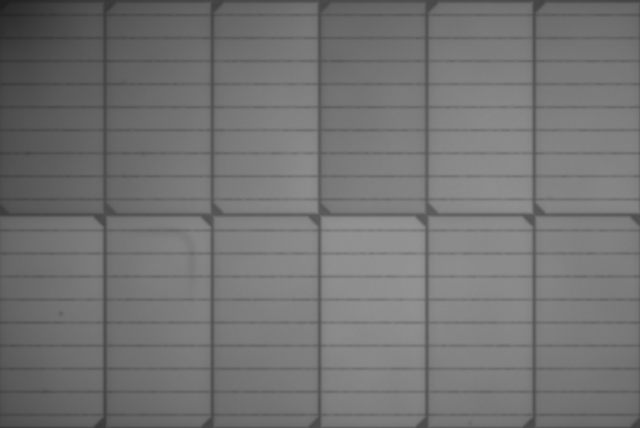
A WebGL 2 fragment shader for this pattern:

```glsl
#version 300 es
precision highp float;

uniform vec2 u_resolution;
out vec4 outColor;

float hash(vec2 p) {
  return fract(sin(dot(p, vec2(127.1, 311.7))) * 43758.5453);
}

float noise(vec2 p) {
  vec2 i = floor(p), f = fract(p);
  f = f * f * (3.0 - 2.0 * f);
  return mix(mix(hash(i), hash(i + vec2(1, 0)), f.x),
             mix(hash(i + vec2(0, 1)), hash(i + vec2(1, 1)), f.x), f.y);
}

float softLine(float d, float width) {
  return exp(-d * d / (width * width));
}

// Box with both corners cut on one side: -1 left, +1 right
float cellDistance(vec2 q, float cutSide) {
  vec2 halfSize = vec2(0.2455, 0.494);
  vec2 box = abs(q) - halfSize;
  float cut = (q.x * cutSide + abs(q.y) - halfSize.x - halfSize.y + 0.05) * 0.7071;
  return max(max(box.x, box.y), cut);
}

// Relative brightness of each cell, lower row first
float cellTone(int column, int row) {
  float tones[12] = float[12](1.08, 1.02, 0.98, 1.04, 1.01, 1.0,
                              0.90, 0.94, 0.98, 0.91, 1.02, 1.03);
  return tones[clamp(row, 0, 1) * 6 + clamp(column, 0, 5)];
}

// Small dark specks and one faint curved stain
float blemishes(vec2 p) {
  float dark = 0.16 * softLine(length(p - vec2(0.285, 0.535)), 0.012);
  for (int i = 0; i < 14; i++) {
    float k = float(i);
    vec2 spot = vec2(hash(vec2(k, 3.0)) * 3.0, hash(vec2(k, 8.0)) * 2.0);
    dark += 0.08 * hash(vec2(k, 5.0)) * softLine(length(p - spot), 0.013);
  }
  vec2 bend = p - vec2(0.80, 0.82);
  float arc = length(max(bend, 0.0)) - 0.1;
  return dark + 0.07 * softLine(arc, 0.025) * (1.0 - smoothstep(0.08, 0.28, length(bend)));
}

void main() {
  vec2 uv = gl_FragCoord.xy / u_resolution;
  vec2 p = uv * vec2(3.0, 2.0);

  // Six columns by two rows
  float across = (p.x - 0.492) / 0.503;
  float row = floor(p.y + 0.004);
  float column = floor(across) + 1.0;
  vec2 q = vec2((fract(across) - 0.5) * 0.503, fract(p.y + 0.004) - 0.5);

  // Uneven light, darkest at the upper left
  vec2 away = (uv - vec2(0.62, 0.47)) * vec2(1.0, 0.92);
  float light = 0.55 * (1.0 - 0.84 * dot(away, away));
  light *= 1.0 - 0.3 * softLine(length(p - vec2(0.0, 2.0)), 0.25);

  // Cell surface with mottling and fine grain
  float surface = cellTone(int(column), int(row)) + (row > 0.5 ? 0.16 : 0.06) * q.x;
  surface += 0.03 * (noise(p * 7.0) - 0.5) + 0.016 * (noise(p * 120.0) - 0.5);
  surface -= blemishes(p);

  // Nine thin conductors per cell, slightly broken along their length
  float fromTop = 0.5 - q.y - (row > 0.5 ? 0.066 : 0.073);
  float bar = (fract(fromTop / 0.1077 + 0.5) - 0.5) * 0.1077;
  float broken = 0.1 + 0.07 * noise(vec2(p.x * 50.0, floor(p.y * 9.3) * 7.0));
  surface *= 1.0 - broken * softLine(bar, 0.0078);

  // Dark gaps and cut corners
  float d = cellDistance(q, row > 0.5 ? -1.0 : 1.0);
  float gap = 0.65 + 0.03 * noise(p * 40.0);
  float shade = mix(surface, gap, smoothstep(-0.012, 0.011, d));
  shade *= 1.0 - 0.04 * softLine(d, 0.025);

  outColor = vec4(vec3(light * shade), 1.0);
}
```
